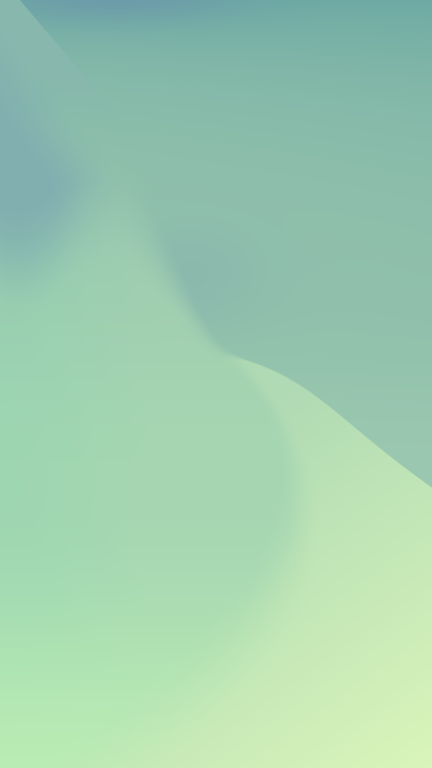
Give the GLSL for this background, as a Shadertoy shader.

```glsl
// Soft green hills under a hazy teal sky, in smooth overlapping layers.
// Each layer is a gradient masked by a curve whose softness varies along it:
// sky, blue glows, a slanted veil, then a hill with a shaded lobe.

const vec3 SKY_TOP    = vec3(0.43, 0.665, 0.64);
const vec3 SKY_SAGE   = vec3(0.575, 0.76, 0.675);
const vec3 SKY_LOW    = vec3(0.62, 0.79, 0.69);
const vec3 BLUE_GLOW  = vec3(0.42, 0.60, 0.67);
const vec3 DUSK_PATCH = vec3(0.54, 0.72, 0.68);
const vec3 VEIL       = vec3(0.535, 0.72, 0.68);
const vec3 VEIL_BLUE  = vec3(0.505, 0.685, 0.69);
const vec3 LOBE_HIGH  = vec3(0.62, 0.80, 0.69);
const vec3 LOBE_MID   = vec3(0.65, 0.838, 0.695);
const vec3 LOBE_LOW   = vec3(0.73, 0.93, 0.705);
const vec3 RIM_LIGHT  = vec3(0.69, 0.855, 0.705);
const vec3 CORNER     = vec3(0.865, 0.968, 0.73);

const vec2 GLOW_POS   = vec2(0.27, 1.01);
const vec2 GLOW_SIZE  = vec2(0.28, 0.038);
const vec2 PATCH_POS  = vec2(0.43, 0.64);
const vec2 PATCH_SIZE = vec2(0.20, 0.075);
const float RIDGE_START = 0.53;   // where the ridge turns from haze to a crisp edge
const vec2 LOBE_TIP   = vec2(0.69, 0.36);
const float PI = 3.14159;

// Elliptical falloff around a centre
float glow(vec2 p, vec2 centre, vec2 size) {
    vec2 d = (p - centre) / size;
    return exp(-dot(d, d));
}

// Height of the hill's upper edge
float ridgeHeight(float x) {
    float t = (x - RIDGE_START) / (1.0 - RIDGE_START);
    float wave = 0.018 * sin(PI * t) + 0.006 * sin(2.0 * PI * t);
    float shoulder = 0.11 * (1.0 - smoothstep(0.30, RIDGE_START, x));
    float leftDrop = 0.18 * (1.0 - smoothstep(0.0, 0.30, x));
    return 0.538 - 0.173 * t + wave + shoulder - leftDrop;
}

vec3 skyColor(vec2 p) {
    float depth = 1.0 - p.y;
    vec3 color = mix(SKY_SAGE, SKY_TOP, exp(-depth * mix(10.0, 6.5, p.x)));
    color = mix(color, SKY_LOW, 0.7 * (1.0 - smoothstep(0.38, 0.60, p.y)));
    color = mix(color, BLUE_GLOW, 0.9 * glow(p, GLOW_POS, GLOW_SIZE));
    return mix(color, DUSK_PATCH, 0.8 * glow(p, PATCH_POS, PATCH_SIZE));
}

// Slanted veil in the upper left: crisp outside, bluer inside
vec3 addVeil(vec3 color, vec2 p, float pixel) {
    float edge = p.x - 0.046 - 1.5 * (1.0 - p.y);
    float veil = 1.0 - smoothstep(-2.0 * pixel, 2.0 * pixel, edge);
    veil *= smoothstep(0.82, 0.93, p.y);
    color = mix(color, VEIL, veil);
    float inner = p.x - min(0.04 + 1.3 * (0.9 - p.y), 0.22);
    return mix(color, VEIL_BLUE, 1.0 - smoothstep(-0.12, 0.08, inner));
}

vec3 hillColor(vec2 p) {
    // Shaded lobe
    vec3 lobe = mix(LOBE_MID, LOBE_HIGH, smoothstep(0.37, 0.72, p.y));
    lobe = mix(LOBE_LOW, lobe, smoothstep(-0.06, 0.36, p.y));
    lobe.r -= 0.03 * (1.0 - smoothstep(0.0, 0.4, p.x)) * smoothstep(0.0, 0.3, p.y);

    // Sunlit flank
    float warmth = 1.5 * (0.52 - p.y) + 0.6 * (p.x - 0.75);
    vec3 flank = mix(RIM_LIGHT, CORNER, clamp(warmth, 0.0, 1.0));

    // Curved border between them, blurrier towards the bottom
    float dy = p.y - LOBE_TIP.y;
    float bend = dy > 0.0 ? 5.0 : 3.5;
    float border = (p.x - LOBE_TIP.x + bend * dy * dy) / sqrt(1.0 + bend * bend * dy * dy);
    float blur = mix(0.12, 0.022, smoothstep(0.08, 0.50, p.y));
    float lit = smoothstep(-blur, blur, border) * (1.0 - smoothstep(0.50, 0.62, p.y));
    return mix(lobe, flank, lit);
}

void mainImage(out vec4 fragColor, in vec2 fragCoord) {
    vec2 p = fragCoord / iResolution.xy;
    float pixel = 1.0 / iResolution.y;

    vec3 color = addVeil(skyColor(p), p, pixel);

    // Hill edge: misty on the left, sharp on the right
    float mist = 1.0 - smoothstep(0.25, 0.60, p.x);
    float softness = max(0.08 * mist, 1.2 * pixel);
    float hill = smoothstep(-softness, softness, ridgeHeight(p.x) - p.y);
    color = mix(color, hillColor(p), hill);

    fragColor = vec4(color, 1.0);
}
```
